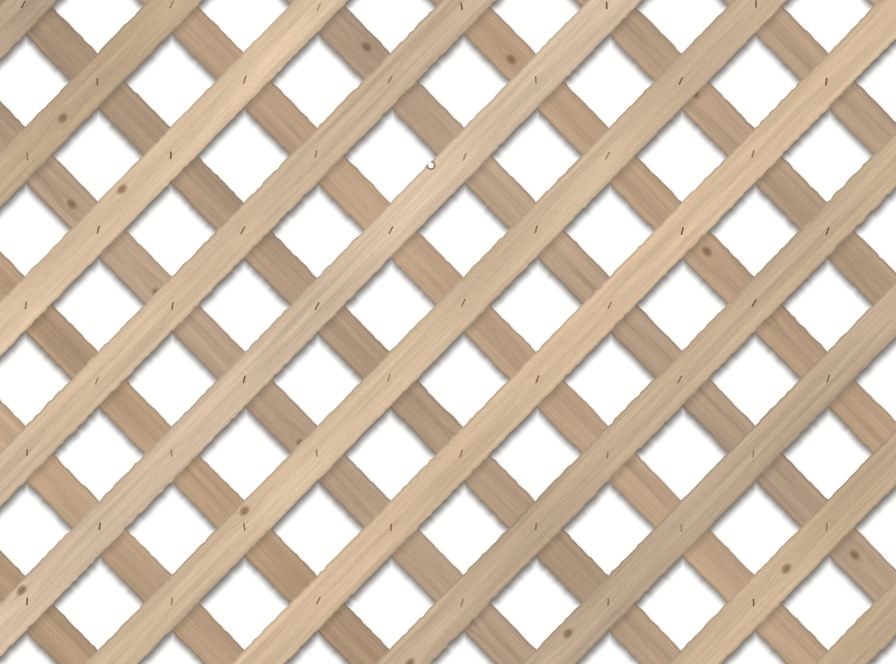
This pattern is drawn by a Shadertoy shader. Its source:

```glsl
// Diagonal timber lattice: rising boards stapled over falling boards on white.
// Two skewed axes number the boards; noise adds grain, knots and tonal drift,
// and an offset, softened copy of the lattice gives the drop shadow.

const vec2  PITCH       = vec2(0.2196, 0.2246); // opening repeat, in canvas heights
const vec2  PHASE       = vec2(0.213, 0.135);   // first rising and falling centreline
const float HALF_WIDTH  = 0.184;                // board half width, in board pitches
const float EDGE_WOBBLE = 0.014;
const float BOARD_SHIFT = 0.018;
const vec3  FRONT_TONE  = vec3(0.795, 0.705, 0.605);
const vec3  BACK_TONE   = vec3(0.705, 0.605, 0.510);
const vec3  KNOT_TONE   = vec3(0.43, 0.31, 0.22);
const vec3  PAPER       = vec3(1.0, 1.0, 0.995);
const vec3  SHADOW      = vec3(0.48, 0.46, 0.44);
const vec2  SHADOW_DROP = vec2(0.002, 0.008);   // right and down
const float SHADOW_BLUR = 0.055;
const float KNOT_RATE   = 0.9;                  // candidate knots per pitch
const vec2  HOLE_POS    = vec2(0.649, 0.249);
const float HOLE_RADIUS = 0.0045;

float hash(vec2 p) {
    return fract(sin(dot(p, vec2(127.1, 311.7))) * 43758.5453);
}

float noise(vec2 p) {
    vec2 i = floor(p), f = fract(p);
    f = f * f * (3.0 - 2.0 * f);
    return mix(mix(hash(i), hash(i + vec2(1, 0)), f.x),
               mix(hash(i + vec2(0, 1)), hash(i + vec2(1, 1)), f.x), f.y);
}

// Position measured across the rising (x) and falling (y) boards
vec2 latticeAxes(vec2 p) {
    vec2 s = p / PITCH;
    return vec2(s.x + s.y, s.x - s.y) - PHASE;
}

// Returns offset from the centreline, signed depth inside the edge, board seed
vec3 board(float across, float along, float layer) {
    float id = floor(across + 0.5);
    float seed = id + layer * 53.0;
    float offset = across - id + (hash(vec2(seed, 4.0)) - 0.5) * BOARD_SHIFT;
    float rough = noise(vec2(along * 22.0, seed * 7.3)) - 0.5;
    return vec3(offset, HALF_WIDTH - abs(offset) + rough * EDGE_WOBBLE, seed);
}

vec3 wood(vec3 b, float along, vec3 tone, float knotChance) {
    float seed = b.z;

    // Sparse oval knots that bend the surrounding grain
    float cell = floor(along * KNOT_RATE);
    vec2 key = vec2(cell, seed);
    vec2 centre = vec2((hash(key + 3.1) - 0.5) * 0.24,
                       (cell + 0.3 + 0.4 * hash(key + 8.7)) / KNOT_RATE);
    vec2 d = vec2(b.x, along) - centre;
    float r = length(d * vec2(1.0, 0.7));
    float present = step(1.0 - knotChance, hash(key + 1.7));
    float knot = present * (1.0 - smoothstep(0.012, 0.055, r));
    float bend = present * 0.05 * sign(d.x) * exp(-r * r * 70.0);

    // Fine fibres, broad streaks and slow drift along the length
    float x = b.x - bend;
    float fibre = noise(vec2(x * 75.0, along * 3.0 + seed * 17.0)) - 0.5;
    float streak = noise(vec2(x * 20.0 + seed * 5.0, along * 0.7)) - 0.5;
    float drift = noise(vec2(along * 0.8, seed * 9.1)) - 0.5;
    float speck = noise(vec2(b.x * 110.0, along * 60.0) + seed) - 0.5;
    float light = 1.0 + 0.07 * fibre + 0.11 * streak + 0.10 * drift + 0.04 * speck
                + 0.13 * (hash(vec2(seed, 2.0)) - 0.5);
    vec3 warmth = vec3(0.015, 0.0, -0.025) * (hash(vec2(seed, 6.0)) - 0.3);
    vec3 col = tone * light + warmth;
    col = mix(col, KNOT_TONE, knot * 0.6);
    return col * (0.88 + 0.12 * smoothstep(0.0, 0.03, b.y));
}

// Small, slightly tilted staple mark at each crossing
float staple(vec2 p, vec2 axes, float aa) {
    vec2 n = floor(axes + 0.5);
    vec2 c = n + PHASE;
    vec2 centre = 0.5 * PITCH * vec2(c.x + c.y, c.x - c.y);
    vec2 d = p - centre - 0.006 * (vec2(hash(n), hash(n + 9.0)) - 0.5);
    d.x += d.y * (hash(n + 5.0) - 0.2) * 0.7;
    float dist = length(vec2(d.x, max(abs(d.y) - 0.0045, 0.0))) - 0.0012;
    return (1.0 - smoothstep(-aa, aa, dist)) * (0.45 + 0.5 * hash(n + 2.0));
}

void mainImage(out vec4 fragColor, in vec2 fragCoord) {
    // Canvas heights, measured down from the top-left corner
    vec2 p = vec2(fragCoord.x, iResolution.y - fragCoord.y) / iResolution.y;
    float aa = 0.8 / iResolution.y;
    float edgeAA = aa * length(1.0 / PITCH);
    vec2 axes = latticeAxes(p);
    vec3 front = board(axes.x, axes.y, 0.0);
    vec3 back = board(axes.y, axes.x, 1.0);

    // Soft shadow of both layers on the white ground
    vec2 shadowAxes = latticeAxes(p - SHADOW_DROP);
    float frontDepth = board(shadowAxes.x, shadowAxes.y, 0.0).y;
    float backDepth = board(shadowAxes.y, shadowAxes.x, 1.0).y;
    float frontShade = smoothstep(-SHADOW_BLUR, SHADOW_BLUR, frontDepth);
    float backShade = smoothstep(-SHADOW_BLUR, SHADOW_BLUR, backDepth);
    vec3 col = mix(PAPER, SHADOW, max(frontShade, backShade));

    // Falling boards behind, shaded where the rising ones overlap
    vec3 backCol = wood(back, axes.x, BACK_TONE, 0.38) * (1.0 - 0.16 * frontShade);
    col = mix(col, backCol, smoothstep(-edgeAA, edgeAA, back.y));

    // Rising boards in front, with staples and one pierced hole
    vec3 frontCol = wood(front, axes.y, FRONT_TONE, 0.16);
    frontCol = mix(frontCol, KNOT_TONE, staple(p, axes, aa));
    float hole = length(p - HOLE_POS) - HOLE_RADIUS;
    frontCol = mix(frontCol, KNOT_TONE, 0.8 * (1.0 - smoothstep(0.0, 0.004, hole)));
    frontCol = mix(frontCol, PAPER, 1.0 - smoothstep(-aa, aa, hole));
    col = mix(col, frontCol, smoothstep(-edgeAA, edgeAA, front.y));

    fragColor = vec4(clamp(col, 0.0, 1.0), 1.0);
}
```
